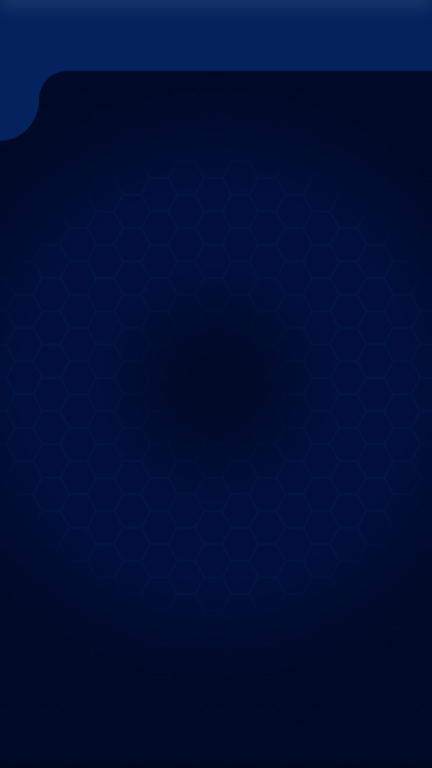
Write a WebGL 1 fragment shader that draws this background.

```glsl
precision highp float;

uniform vec2 u_resolution;

// Lengths are in canvas widths, with y measured down from the top edge.
#define HEADER_BOTTOM 0.1644
#define FOOT_WIDTH 0.0905
#define FOOT_BOTTOM 0.326
#define FILLET_RADIUS 0.065
#define HEX_SIDE 0.04167
#define HEX_SQUASH 0.937
#define HEX_ORIGIN vec2(0.4935, 0.682)
#define LINE_WIDTH 0.0032
#define HEADER_COLOR vec3(0.016, 0.138, 0.368)
#define DARK_COLOR vec3(0.0, 0.038, 0.155)
#define RING_COLOR vec3(0.0, 0.060, 0.245)
#define LINE_COLOR vec3(0.004, 0.036, 0.040)

// Distance to the header band with its rounded foot and concave fillet.
float headerDistance(vec2 p) {
  float footCenter = HEADER_BOTTOM + FILLET_RADIUS;
  float squash = FOOT_WIDTH / (FOOT_BOTTOM - footCenter);
  float foot = length(vec2(p.x, max(p.y - footCenter, 0.0) * squash)) - FOOT_WIDTH;
  float band = p.y - HEADER_BOTTOM;
  vec2 corner = max(FILLET_RADIUS - vec2(foot, band), 0.0);
  return max(FILLET_RADIUS, min(foot, band)) - length(corner);
}

// Distance to the nearest edge of a flat-topped hexagon grid.
float hexEdgeDistance(vec2 p) {
  vec2 cell = HEX_SIDE * vec2(3.0, sqrt(3.0));
  p = (p - HEX_ORIGIN) * vec2(1.0, HEX_SQUASH);
  vec2 a = mod(p + 0.5 * cell, cell) - 0.5 * cell;
  vec2 b = mod(p, cell) - 0.5 * cell;
  vec2 local = abs(dot(a, a) < dot(b, b) ? a : b);
  return 0.5 * cell.y - max(local.y, dot(local, vec2(0.8660, 0.5)));
}

void main() {
  float pixel = 1.0 / u_resolution.x;
  vec2 size = u_resolution * pixel;
  vec2 p = vec2(gl_FragCoord.x, u_resolution.y - gl_FragCoord.y) * pixel;

  // Broad blue ring around a dark core
  float radius = length(p - 0.5 * size);
  float core = smoothstep(0.03, 0.34, radius);
  float ring = core * (1.0 - smoothstep(0.38, 0.72, radius));
  vec3 color = mix(DARK_COLOR, RING_COLOR, ring);

  // Hexagon lines, strongest inside the ring
  float line = 1.0 - smoothstep(0.0, LINE_WIDTH + 0.5 * pixel, hexEdgeDistance(p));
  float lit = 1.0 - smoothstep(0.46, 0.56, radius);
  color += LINE_COLOR * line * mix(0.2, 0.75, lit) * mix(0.15, 1.0, core);

  // Soft shade along the bottom edge
  color *= 1.0 - 0.25 * (1.0 - smoothstep(0.0, 0.03, size.y - p.y));

  // Header with a pale bevel at the top
  float bevel = 1.0 - smoothstep(0.0, 0.05, p.y);
  bevel *= mix(0.5, 1.0, smoothstep(0.0, 0.03, min(p.x, size.x - p.x)));
  vec3 header = HEADER_COLOR + vec3(0.055, 0.055, 0.025) * bevel;
  float cover = 1.0 - smoothstep(-0.75 * pixel, 0.75 * pixel, headerDistance(p));
  gl_FragColor = vec4(mix(color, header, cover), 1.0);
}
```
